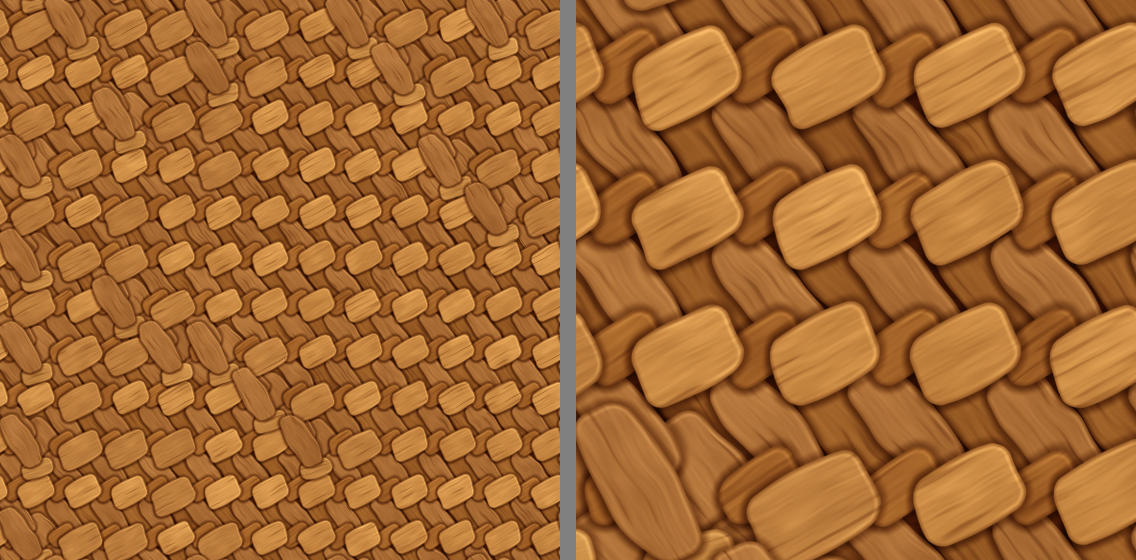
Left, the full canvas; right, a detail of the centre.
Reproduce this texture procedurally as a Shadertoy shader.

```glsl
float hash(vec2 p) {
    vec3 q = fract(vec3(p.xyx) * 0.1031);
    q += dot(q, q.yzx + 33.33);
    return fract((q.x + q.y) * q.z);
}

float noise(vec2 p) {
    vec2 i = floor(p), f = fract(p);
    f = f * f * (3.0 - 2.0 * f);
    return mix(mix(hash(i), hash(i + vec2(1, 0)), f.x),
               mix(hash(i + vec2(0, 1)), hash(i + vec2(1, 1)), f.x), f.y);
}

// Straw turns redder as it darkens
vec3 warmShade(float light) {
    return pow(vec3(light), vec3(0.8, 1.15, 1.6));
}

bool onRun(vec2 k, vec2 start, float endX, float slope) {
    return k.x >= start.x && k.x <= endX
        && abs(k.y - start.y - slope * (k.x - start.x)) < 0.49;
}

// Cells where the weave slips and a long strand lies on top
bool isSlipped(vec2 cell) {
    vec2 k = mod(vec2(cell.x, 11.0 - cell.y), 12.0);
    bool leftEdge = k.x < 0.5 && k.y > 2.5 && mod(k.y, 2.0) > 0.5;
    bool topEdge = k.y < 0.5 && mod(k.x, 3.0) == 1.0;
    return leftEdge || topEdge
        || onRun(k, vec2(2, 5.93), 6.0, 0.74)
        || onRun(k, vec2(7, -0.1), 10.0, 1.4)
        || onRun(k, vec2(2, 2), 4.0, -0.5);
}

void mainImage(out vec4 fragColor, in vec2 fragCoord) {
    const vec3 darkStraw = vec3(0.61, 0.37, 0.15);
    const vec3 midStraw = vec3(0.67, 0.43, 0.21);
    const vec3 paleStraw = vec3(0.81, 0.56, 0.28);

    // Twelve by twelve cells, centred on the pale strands
    vec2 p = fragCoord / iResolution.y * 12.0 - vec2(0.79, 0.47);
    float blotch = noise(p * 4.0);
    p += 0.04 * (blotch - 0.5);
    float pixel = 12.0 / iResolution.y;

    vec3 color = vec3(0.42, 0.18, 0.04);
    vec2 grain = p;

    // Layers from the bottom up; each strand reaches less than one cell
    for (int layer = 0; layer < 7; layer++) {
        vec2 offset = vec2(0.17, -0.5), size = vec2(0.52, 0.25);
        float angle = -0.88;
        vec3 tint = darkStraw;
        if (layer == 1) {          // filler below a slip
            offset = vec2(0.14, 0.08); size = vec2(0.52, 0.32); tint = midStraw;
        } else if (layer == 2) {   // second falling strand
            offset = vec2(0.58, -0.52); size = vec2(0.48, 0.23); tint = midStraw;
        } else if (layer == 3) {   // rising wedge
            offset = vec2(0.55, 0.05); size = vec2(0.3, 0.19); tint = darkStraw * 1.06;
            angle = 0.6;
        } else if (layer == 4) {   // pale rising strand
            offset = vec2(0.0); size = vec2(0.39, 0.275); tint = paleStraw;
            angle = 0.5;
        } else if (layer == 5) {   // small pale end at a slip
            offset = vec2(0.0, -0.5); size = vec2(0.35, 0.2); tint = paleStraw * 0.95;
            angle = 0.32;
        } else if (layer == 6) {   // long strand at a slip
            offset = vec2(-0.36, 0.08); size = vec2(0.62, 0.28); tint = midStraw;
            angle = -1.0;
        }
        vec2 axis = vec2(cos(angle), sin(angle));
        vec2 corner = floor(p - offset);

        for (int n = 0; n < 4; n++) {
            vec2 cell = corner + vec2(n & 1, 1 - n / 2);
            bool needsSlip = layer == 1 || layer > 4;
            if (needsSlip && !isSlipped(cell)) continue;
            if (layer == 4 && isSlipped(cell)) continue;

            float seed = hash(mod(cell, 12.0) + float(layer) * 17.0 + 3.0);
            vec2 q = p - cell - offset - 0.04 * (fract(seed * vec2(57, 83)) - 0.5);
            vec2 extent = size;
            vec3 straw = tint;

            // Pale strands swell beside a slip and here and there on the left
            if (layer == 4 && (isSlipped(cell - vec2(1, 0))
                || (mod(cell.x, 12.0) < 5.0 && seed < 0.3))) {
                extent += vec2(0.08, 0.04);
                q += vec2(0.08, 0.1);
                straw = mix(paleStraw, midStraw, 0.4);
            }

            // Rounded box in the frame of the strand, slightly tapered
            vec2 along = vec2(dot(q, axis), q.y * axis.x - q.x * axis.y);
            vec2 e = abs(along + vec2(-0.12 * along.y, 0.0)) - extent + 0.12;
            e.y += 0.25 * along.x * along.x;
            float d = length(max(e, 0.0)) + min(max(e.x, e.y), 0.0) - 0.12;
            if (d > 0.09) continue;

            // Light from the upper right: bright rim there, dark edge opposite
            float side = smoothstep(-0.25, 0.25, q.x + q.y);
            float light = 0.93 + 0.1 * seed + 0.06 * q.y / (extent.x + extent.y);
            light += 0.14 * side * smoothstep(0.025, 0.0, abs(d + 0.035));
            light *= mix(1.0, 0.75, smoothstep(-0.035, 0.0, d));

            float shadow = mix(0.46, 0.62, side);
            color *= warmShade(mix(shadow, 1.0, smoothstep(0.0, 0.08, d)));
            color = mix(color, straw * warmShade(light), smoothstep(pixel, -pixel, d));
            if (d < 0.0) grain = along + seed * 9.0;
        }
    }

    // Straight fibres along the topmost strand, with a few dark cracks
    grain.y += 0.012 * blotch;
    float fibre = noise(grain * vec2(1.6, 26.0) + 40.0);
    float fine = noise(grain * vec2(6.0, 55.0) + 90.0);
    float shade = 0.9 + 0.1 * fibre + 0.1 * fine + 0.1 * (blotch - 0.5);
    shade *= 1.0 - 0.16 * smoothstep(0.22, 0.05, fibre);
    fragColor = vec4(color * warmShade(shade), 1.0);
}
```
